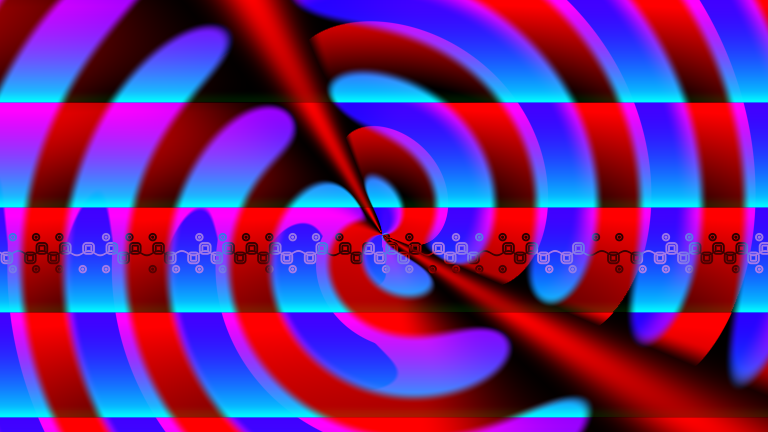
A Shadertoy shader for this background:

```glsl
// Two-armed neon spiral split by two dark rays, shaded in repeating horizontal bands with a strip of outlined cells.

const float PI = 3.14159265;
const float PERIOD = 0.243;        // ring spacing and band height
const float BAND_START = 0.035;    // lowest band boundary
const vec2 CENTER = vec2(-0.004, 0.457); // x from the middle, y from the bottom
const float RAY_MID = 0.768;       // direction halfway between the rays
const float RAY_HALF = 1.309;      // half the angle between the rays
const float RAY_WIDTH = 0.1;
const float DROP_PHASE = 0.55;     // ring phase where red falls sharply
const float BLUE_PHASE = 0.72;     // ring phase where blue is strongest
const float CAP_ANGLE = 0.9;       // where the blue cores begin on the wide side
const float CELL = 0.054;          // spacing of the small outlined cells
const float STRIP_X = 0.6775;
const float STRIP_Y = 0.414;
const float STRIP_ROW = 0.037;     // height of the ring rows from the strip middle

float hash(vec2 p) {
    return fract(sin(dot(p, vec2(12.9898, 78.233))) * 43758.5453);
}

float roundedBox(vec2 p, float halfSize, float radius) {
    vec2 q = abs(p) - halfSize + radius;
    return length(max(q, 0.0)) + min(max(q.x, q.y), 0.0) - radius;
}

float outline(float dist, float px) {
    return 1.0 - smoothstep(0.0007, 0.0007 + 1.3 * px, abs(dist));
}

// Position of a point within its horizontal band: 0 at the top, 1 at the bottom
float bandShade(float y, float px) {
    float f = fract((y - BAND_START) / PERIOD);
    return mix(1.0 - f, 1.0, smoothstep(1.0 - 1.5 * px / PERIOD, 1.0, f));
}

vec3 spiral(vec2 p, float v, float px) {
    float radius = length(p);
    float theta = atan(p.y, p.x);
    float turn = abs(mod(theta - RAY_MID + PI, 2.0 * PI) - PI);
    float d = abs(turn - RAY_HALF);          // angle to the nearest ray
    float narrow = step(turn, RAY_HALF);     // 1 on the narrow side
    float phase = radius / PERIOD - theta / PI;

    // Blue arms with rounded ends
    float bluePhase = BLUE_PHASE + 0.12 * narrow * exp(-d / 0.3);
    float bump = cos(2.0 * PI * (phase - bluePhase)) + 0.25 - 4.6 * exp(-d / 0.12);
    float blue = smoothstep(-0.4, 0.3, bump);

    // Red ramps up outwards and drops at a sharp edge
    float edge = DROP_PHASE - 0.38 * narrow * exp(-d / 0.2);
    float q = fract(phase - edge);
    float core = smoothstep(0.0, 1.5 * px / PERIOD, q);
    core *= 1.0 - smoothstep(mix(0.36, 0.24, narrow), 0.5, q);
    float bend = (q - 0.23) / 0.25;
    float cap = smoothstep(0.0, 0.04, d - CAP_ANGLE - 0.22 * bend * bend);
    core *= mix(cap, 1.0, narrow);

    float fade = mix(smoothstep(0.15, 0.85, d), smoothstep(0.12, 0.21, d), narrow);
    fade = mix(fade, 0.6 + 0.4 * smoothstep(0.2, 0.7, d), blue);
    float darkening = (0.75 + 0.35 * sin(theta)) * (1.5 - 0.6 * q);
    float redLight = clamp(1.1 - v * mix(darkening, 1.1, blue), 0.0, 1.0);
    float red = redLight * fade * (1.0 - core * mix(1.0, 0.75, blue));

    // Glowing rays
    float ray = exp(-pow(d / RAY_WIDTH, 2.0)) * (1.0 - 0.35 * v);
    red = max(red, ray);

    float green = 0.88 * blue * pow(v, 1.9) + 0.1 * smoothstep(0.88, 1.0, v) * (1.0 - ray);
    return vec3(red, green, blue);
}

// Rings above and below a meandering line of rounded cells
float cellStrip(vec2 p, float px) {
    float column = (p.x - STRIP_X) / CELL;
    float ringX = (fract(column + 0.5) - 0.5) * CELL;
    float line = outline(p.y - 0.005 * sin(2.0 * PI * column), px);
    for (int i = 0; i < 2; i++) {
        float side = float(i) * 2.0 - 1.0;
        vec2 id = vec2(floor(column + 0.5), side);
        float ring = length(vec2(ringX, p.y - side * STRIP_ROW)) - 0.0075;
        float shown = step(0.25, hash(id));
        line = max(line, shown * max(outline(ring, px), outline(ring + 0.006, px)));

        float shifted = column + 0.25 * side;
        vec2 local = vec2((fract(shifted) - 0.5) * CELL, p.y - side * 0.011);
        float box = roundedBox(local, 0.0125, 0.008);
        float boxShown = step(0.15, hash(vec2(floor(shifted), side + 5.0)));
        line = max(line, boxShown * max(outline(box, px), outline(box + 0.006, px)));
    }
    return line;
}

void mainImage(out vec4 fragColor, in vec2 fragCoord) {
    float px = 1.0 / iResolution.y;
    vec2 uv = fragCoord * px;
    vec2 center = vec2(0.5 * iResolution.x * px, 0.0) + CENTER;
    vec3 color = spiral(uv - center, bandShade(uv.y, px), px);

    // Outlines contrast with the colour beneath them
    float line = cellStrip(uv - vec2(0.0, STRIP_Y), px);
    vec3 contrast = vec3(0.8 * (1.0 - color.r), 0.5 * color.b, 0.9 * color.b);
    color = mix(color, contrast, 0.9 * line);

    fragColor = vec4(clamp(color, 0.0, 1.0), 1.0);
}
```
